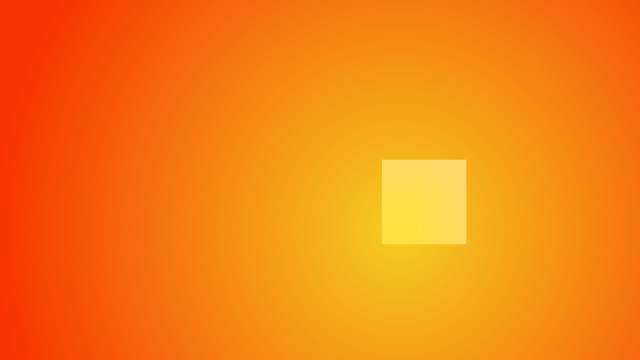
Reproduce this background procedurally as a Shadertoy shader.

```glsl
float boxDistance(vec2 p, vec2 halfSize) {
    vec2 q = abs(p) - halfSize;
    return length(max(q, 0.0)) + min(max(q.x, q.y), 0.0);
}

void mainImage(out vec4 fragColor, in vec2 fragCoord) {
    vec2 p = fragCoord / iResolution.y;
    float pixel = 1.0 / iResolution.y;

    // Radial glow, yellow core to red rim
    vec2 fromGlow = p - vec2(1.11, 0.363);
    float glowDistance = length(fromGlow * vec2(1.0, 0.96));
    vec3 core = vec3(0.96, 0.81, 0.125);
    vec3 rim = vec3(0.97, 0.2, 0.0);
    vec3 color = mix(core, rim, clamp(glowDistance / 1.13, 0.0, 1.0));

    // Pale square, warmer near the glow
    vec3 warmTint = vec3(1.0, 0.88, 0.26);
    vec3 paleTint = vec3(1.0, 0.845, 0.42);
    vec3 squareColor = mix(warmTint, paleTint, smoothstep(0.02, 0.24, glowDistance));
    float square = boxDistance(p - vec2(1.178, 0.439), vec2(0.1175));
    color = mix(color, squareColor, smoothstep(0.5 * pixel, -0.5 * pixel, square));

    fragColor = vec4(color, 1.0);
}
```
